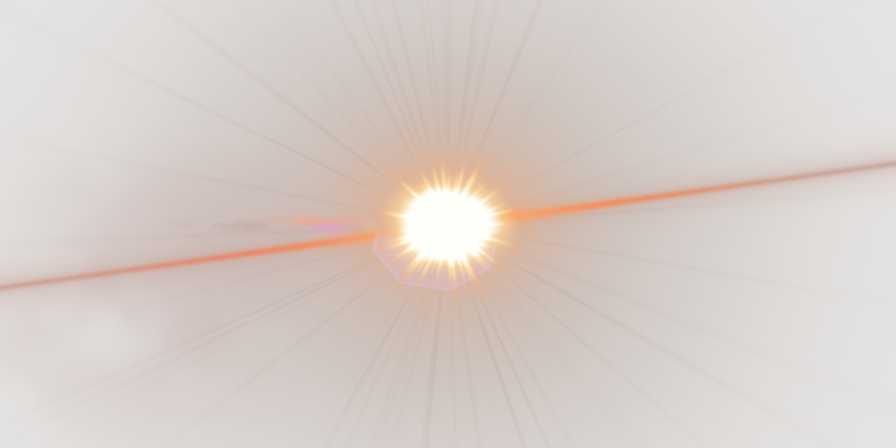
Reproduce this background procedurally as a Shadertoy shader.

```glsl
float hash(float n) {
    n = fract(n * 0.1031);
    n *= n + 33.33;
    return fract(n * (n + n));
}

float hash2(vec2 p) {
    vec3 q = fract(p.xyx * 0.1031);
    q += dot(q, q.yzx + 33.33);
    return fract((q.x + q.y) * q.z);
}

float noise(vec2 p) {
    vec2 i = floor(p), f = fract(p);
    f = f * f * (3.0 - 2.0 * f);
    return mix(mix(hash2(i), hash2(i + vec2(1, 0)), f.x),
               mix(hash2(i + vec2(0, 1)), hash2(i + vec2(1, 1)), f.x), f.y);
}

float fbm(vec2 p) {
    return 0.55 * noise(p) + 0.3 * noise(p * 2.1 + 7.0) + 0.15 * noise(p * 4.3 + 19.0);
}

// Soft elliptical spot
float spot(vec2 p, vec2 size) {
    p /= size;
    return exp(-dot(p, p));
}

// Thin beam leaving the origin at an angle
float beam(vec2 p, float angle, float width) {
    vec2 dir = vec2(cos(angle), sin(angle));
    float across = (p.x * dir.y - p.y * dir.x) / width;
    return exp(-across * across) * smoothstep(0.0, 0.03, dot(p, dir));
}

// Faint dark rays, densest above and below the sun
float darkRays(vec2 p) {
    float r = length(p), sum = 0.0;
    for (float i = 0.0; i < 96.0; i++) {
        float t = (i + 1.6 * hash(i + 3.0)) * 6.28319 / 96.0;
        float strength = hash(i + 91.0);
        float width = 0.0015 + r * mix(0.003, 0.012, hash(i + 47.0));
        sum += strength * strength * beam(p, t + 0.25 * sin(2.0 * t), width);
    }
    return min(sum, 1.3) * smoothstep(0.08, 0.25, r) * exp(-1.9 * r);
}

// Bright spikes around the sun, tapering outward
float sunSpikes(vec2 p) {
    float r = length(p * vec2(0.88, 1.0)), sum = 0.0;
    for (float i = 0.0; i < 46.0; i++) {
        float angle = (i + hash(i + 11.0)) * 6.28319 / 46.0;
        float reach = mix(0.1, 0.21, hash(i + 53.0));
        sum += beam(p, angle, 0.0045) * (1.0 - smoothstep(0.35 * reach, reach, r));
    }
    return min(sum, 1.0);
}

void mainImage(out vec4 fragColor, in vec2 fragCoord) {
    vec2 uv = fragCoord / iResolution.y;
    uv.x += 1.0 - 0.5 * iResolution.x / iResolution.y;
    vec2 p = uv - vec2(1.0, 0.496);
    float r = length(p);

    // Warm grey backdrop, lighter toward the edges
    vec3 col = mix(vec3(0.785, 0.75, 0.73), vec3(0.895, 0.89, 0.885),
                   smoothstep(0.05, 1.1, length(p * vec2(1.0, 1.1))));
    float cloud = spot(p + vec2(0.52, 0.04), vec2(0.36, 0.25)) * 0.55
                + spot(p + vec2(0.75, 0.28), vec2(0.28, 0.2)) * 0.35;
    col = mix(col, vec3(0.79, 0.715, 0.7), cloud * smoothstep(0.1, 0.8, fbm(uv * 4.0)));
    col -= darkRays(p) * vec3(0.05, 0.065, 0.07);

    // Tilted streak with a soft shadow
    float across = abs(p.y - 0.139 * p.x);
    float along = abs(p.x);
    float fade = smoothstep(0.25, 0.95, along);
    vec3 streak = mix(vec3(1.0, 0.5, 0.28), vec3(0.77, 0.6, 0.55), fade);
    if (p.x < 0.0) streak = mix(streak, vec3(0.95, 0.46, 0.35), 0.5 - 0.25 * fade);
    float streakWidth = 0.0065 + 0.006 * exp(-along * 4.0);
    col = mix(col, vec3(0.78, 0.65, 0.61), 0.6 * exp(-across / 0.028));
    col = mix(col, streak, mix(0.85, 0.55, fade) * exp(-pow(across / streakWidth, 2.0)));

    // Violet and orange wisps left of the sun
    float wisps = smoothstep(0.3, 0.7, fbm(uv * vec2(22.0, 50.0)));
    col = mix(col, vec3(0.74, 0.63, 0.62), 0.5 * wisps * spot(p + vec2(0.45, 0.0), vec2(0.13, 0.012)));
    col = mix(col, vec3(0.96, 0.66, 0.53), 0.75 * wisps * spot(p + vec2(0.3, -0.01), vec2(0.08, 0.014)));
    col = mix(col, vec3(0.88, 0.62, 0.87), (0.4 + 0.6 * wisps) * spot(p + vec2(0.26, 0.008), vec2(0.05, 0.014)));
    col = mix(col, vec3(0.92, 0.84, 0.9), 0.4 * spot(p + vec2(0.17, 0.0), vec2(0.012)));

    // Sun halo, wider along the streak
    col = mix(col, vec3(0.84, 0.68, 0.6), 0.5 * exp(-pow(r / 0.27, 2.0)));
    col = mix(col, vec3(0.98, 0.68, 0.47), 0.75 * spot(p - vec2(0.0, 0.015), vec2(0.17, 0.13)));
    col = mix(col, vec3(1.0, 0.68, 0.4), 0.7 * spot(vec2(p.x, across), vec2(0.25, 0.017)));

    // Octagonal lens ghost below the sun
    vec2 ghost = (p - vec2(-0.026, -0.032)) / vec2(0.142, 0.112);
    float angle = atan(ghost.y, ghost.x) + 0.2;
    float sector = 6.28319 / 8.0;
    float edge = length(ghost) * cos(angle - sector * floor(angle / sector + 0.5)) - 0.95;
    float below = smoothstep(0.02, -0.05, p.y);
    col = mix(col, vec3(0.86, 0.73, 0.74), 0.7 * below * smoothstep(0.02, -0.02, edge));
    col = mix(col, vec3(0.86, 0.74, 0.84), 0.45 * below * exp(-pow((edge + 0.02) / 0.03, 2.0)));

    // Spikes, then the white core with a ragged rim
    float spikes = sunSpikes(p);
    vec3 spikeColor = mix(vec3(1.0, 0.92, 0.7), vec3(1.0, 0.66, 0.42), smoothstep(0.09, 0.17, r));
    col = mix(col, spikeColor, 0.85 * spikes);
    float core = length((p - vec2(0.0, 0.003)) / vec2(0.113, 0.086)) - 0.16 * spikes;
    core += 0.12 * (noise(p * 30.0 + 40.0) - 0.5);
    col = mix(col, vec3(1.0, 0.88, 0.64), 0.8 * smoothstep(1.45, 0.8, core));
    col = mix(col, vec3(1.0, 1.0, 0.98), smoothstep(1.08, 0.72, core));

    fragColor = vec4(clamp(col, 0.0, 1.0), 1.0);
}
```
